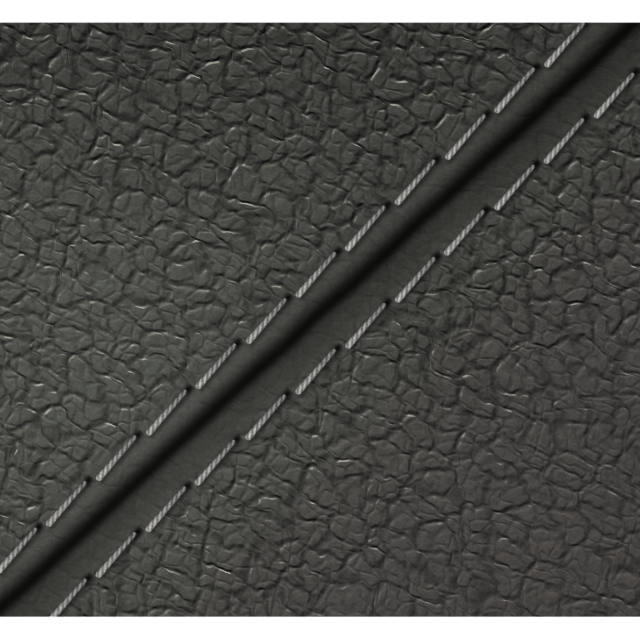
Give the GLSL for this texture, as a Shadertoy shader.

```glsl
// Dark grained leather with a diagonal folded seam between two rows of pale stitches.
// Grain is a warped cellular height field lit by its slope; the seam and threads
// are drawn in coordinates turned along the fold, with white bands above and below.

float hash(vec2 p) {
    return fract(sin(dot(p, vec2(127.1, 311.7))) * 43758.545);
}

vec2 hash2(vec2 p) {
    return vec2(hash(p), hash(p + 37.3));
}

float noise(vec2 p) {
    vec2 i = floor(p), f = fract(p);
    f = f * f * (3.0 - 2.0 * f);
    return mix(mix(hash(i), hash(i + vec2(1, 0)), f.x),
               mix(hash(i + vec2(0, 1)), hash(i + vec2(1, 1)), f.x), f.y);
}

float fbm(vec2 p) {
    float sum = 0.0, amp = 0.5;
    for (int i = 0; i < 4; i++) {
        sum += amp * noise(p);
        p = p * 2.03 + 11.7;
        amp *= 0.5;
    }
    return sum;
}

// Gap between the two nearest cell centres: zero along the creases
float cellGap(vec2 p) {
    vec2 cell = floor(p), f = fract(p);
    float near = 8.0, second = 8.0;
    for (int y = -1; y <= 1; y++)
    for (int x = -1; x <= 1; x++) {
        vec2 o = vec2(x, y);
        float r = length(o + 0.1 + 0.8 * hash2(cell + o) - f);
        second = min(second, max(near, r));
        near = min(near, r);
    }
    return second - near;
}

// Leather relief: large pillows, small pebbles and fine roughness
float relief(vec2 p) {
    vec2 warp = vec2(noise(p * 23.0), noise(p * 23.0 + 40.0)) - 0.5;
    vec2 q = p + 0.022 * warp + 0.006 * (noise(p * 90.0) - 0.5);
    q = mat2(0.93, 0.37, -0.37, 0.93) * q * mat2(1.0, 0.12, 0.12, 1.0);
    float large = smoothstep(0.0, 0.32, cellGap(q * vec2(18.0, 27.0)));
    float small = smoothstep(0.0, 0.4, cellGap(q * vec2(37.0, 50.0) + 9.0));
    return 0.55 * large + 0.27 * small + 0.5 * fbm(p * 75.0);
}

// One row of slanted threads; q.x runs along the seam, q.y across it
vec3 stitchRow(vec3 col, vec2 q, float seed, float px) {
    const float period = 0.1059;
    float id = floor((q.x + 0.008) / period);
    q.x -= id * period;
    q.y -= 0.003 * (hash(vec2(id, seed)) - 0.5);

    // Needle hole and soft shadow beneath the thread
    vec2 hole = (q - vec2(0.090, 0.008)) / vec2(0.008, 0.006);
    col *= 1.0 - 0.8 * exp(-dot(hole, hole));
    vec2 axis = normalize(vec2(0.083, 0.009));
    float along = dot(q, axis);
    float across = dot(q, vec2(-axis.y, axis.x));
    float t = clamp(along / 0.083, 0.0, 1.0);
    float dist = length(vec2(along - t * 0.083, across));
    col *= 1.0 - 0.38 * exp(-pow(length(vec2(along - t * 0.083, across + 0.005)) / 0.006, 2.0));

    // Twisted strands, brighter at the lower end
    float halfWidth = mix(0.0054, 0.0038, t);
    float twist = 0.5 + 0.5 * sin(6.2832 * (along - across * 1.3) / 0.0115);
    float tone = mix(0.70, 0.50, t) * (0.74 + 0.34 * twist);
    tone *= 1.0 - 0.35 * pow(abs(across) / halfWidth, 2.0);
    tone += 0.14 * (noise(q * 420.0 + id * 7.0) - 0.5);
    float cover = 1.0 - smoothstep(halfWidth - px, halfWidth + px, dist);
    return mix(col, tone * vec3(1.0, 0.985, 0.965), cover);
}

void mainImage(out vec4 fragColor, in vec2 fragCoord) {
    vec2 p = fragCoord / iResolution.xy;
    float px = 1.0 / iResolution.y;

    // Seam frame: x along the fold, y towards the upper left
    vec2 rel = p - vec2(0.5, 0.509);
    vec2 seam = vec2(dot(rel, vec2(0.7354, 0.6776)), dot(rel, vec2(-0.6776, 0.7354)));
    float d = seam.y + 0.003 * (noise(vec2(seam.x * 14.0, 3.0)) - 0.5);

    // Grain flattens where the leather is pulled over the fold
    float grain = 0.2 + 0.8 * (smoothstep(0.038, 0.085, d) + 1.0 - smoothstep(-0.10, -0.035, d));
    grain *= 1.0 - 0.3 * smoothstep(0.5, 1.2, p.x - p.y + 0.4);

    // Light from the upper left across the relief
    float h = relief(p);
    float facing = (h - relief(p + 0.0028 * vec2(-0.45, 0.89))) * grain;
    float base = 0.243 + 0.05 * exp(-dot(p - vec2(0.1, 0.42), p - vec2(0.1, 0.42)) * 7.0);
    base += 0.025 * (fbm(p * 7.0) - 0.5) - 0.03 * smoothstep(0.6, 1.0, p.y);
    float tone = base + 0.27 * clamp(facing, -0.5, 0.6);
    tone += 0.10 * grain * (h - 0.72);
    float glint = smoothstep(0.16, 0.45, facing) * smoothstep(0.35, 0.75, noise(p * 65.0));
    tone += 0.20 * glint + 0.03 * (noise(p * 330.0) - 0.5);

    // Rolled edge, its sheen and the dark fold below it
    tone += 0.025 * exp(-pow((d - 0.034) / 0.014, 2.0));
    float foldWidth = d > 0.0 ? 0.017 : 0.012;
    tone *= 1.0 - 0.80 * exp(-pow(d / foldWidth, 2.0));
    tone *= 1.0 - 0.15 * exp(-pow((d + 0.025) / 0.02, 2.0));

    vec3 tint = mix(vec3(0.99, 1.01, 0.94), vec3(1.03, 0.99, 0.96), smoothstep(-0.2, 0.7, p.x - p.y));
    vec3 col = max(tone, 0.04) * tint;
    col = stitchRow(col, seam - vec2(-0.003, 0.046), 1.0, px);
    col = stitchRow(col, seam - vec2(0.0, -0.065), 2.0, px);

    // White bands
    float inside = smoothstep(-px, px, p.y - 0.0365) * smoothstep(-px, px, 0.9645 - p.y);
    fragColor = vec4(mix(vec3(1.0), clamp(col, 0.0, 1.0), inside), 1.0);
}
```
